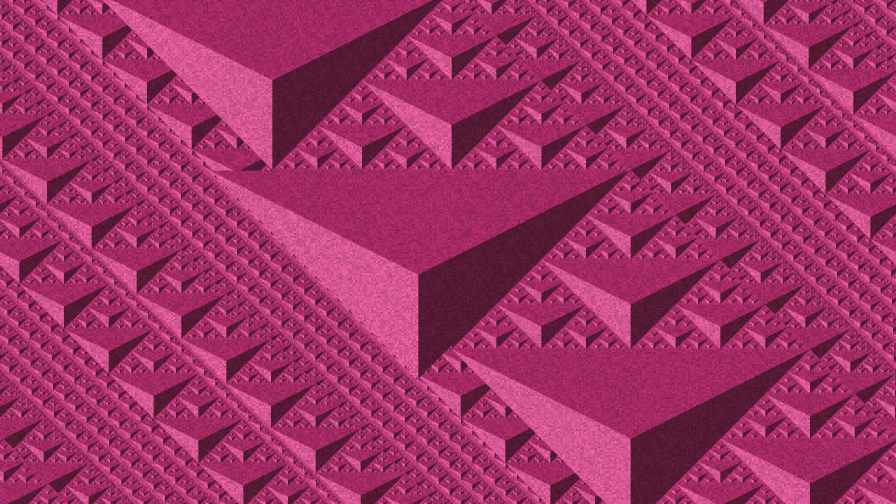
Write a WebGL 1 fragment shader that draws this pattern.

```glsl
precision highp float;

uniform vec2 u_resolution;

#define TOP_FACE vec3(0.64, 0.16, 0.385)
#define LIT_FACE vec3(0.84, 0.34, 0.575)
#define DARK_FACE vec3(0.33, 0.10, 0.20)
#define STREAK vec3(0.75, 0.24, 0.48)
#define MAIN_CENTER 0.3145
#define MAIN_STEP 0.2
#define SMALL_STEP 0.05
#define FINE_STEP 0.0125
#define FINE_PITCH 0.0307
#define HERO_CENTER vec2(0.4668, 0.3066)
#define HERO_SIZE 0.2324
#define GRAIN 0.34

float hash(vec2 p) {
  return fract(sin(dot(p, vec2(12.9898, 78.233))) * 43758.5453);
}

// Hanging pyramid, with its ridge point at zero and half width one
bool insidePyramid(vec2 d) {
  return d.y > -0.5 && abs(d.x) + d.y < 0.5;
}

vec3 pyramid(vec2 d) {
  if (d.y < -0.5 * abs(d.x)) return TOP_FACE;
  return d.x < 0.0 ? LIT_FACE : DARK_FACE;
}

// Sierpinski filling of an upright triangle with its tip at zero
vec3 sierpinski(vec2 q) {
  for (int i = 0; i < 5; i++) {
    vec2 d = (q - vec2(0.0, 0.75)) * 2.0;
    if (insidePyramid(d)) return pyramid(d);
    if (q.y > 0.5) q -= vec2(q.x < 0.0 ? -0.5 : 0.5, 0.5);
    q *= 2.0;
  }
  return mix(TOP_FACE, STREAK, 0.3);
}

// Diagonal strip two steps wide: pyramids alternate with fractal triangles
vec3 strip(float across, float down) {
  float row = fract(down);
  vec2 q = vec2(across + row, row);
  vec2 d = q - vec2(1.0, 0.5);
  return insidePyramid(d) ? pyramid(d) : sierpinski(q - vec2(2.0, 0.0));
}

vec3 band(float t, float center, float y, float top, float size) {
  return strip((t - center) / size + 1.0, (y - top) / size);
}

vec3 relief(vec2 p) {
  vec2 hero = (p - HERO_CENTER) / HERO_SIZE;
  if (insidePyramid(hero)) return pyramid(hero);

  // Signed distance across the diagonals, mirrored around the main strip
  float t = fract(p.x - p.y - MAIN_CENTER + 0.5) - 0.5;
  float side = t < 0.0 ? -1.0 : 1.0;
  float m = abs(t);
  if (m < MAIN_STEP) return band(t, 0.0, p.y, -0.0104, MAIN_STEP);

  // Medium strips
  float center = m < 0.33 ? 0.2174 : 0.44;
  if (abs(m - center) < SMALL_STEP) {
    float top = t < -0.3 ? 0.028 : 0.017;
    return band(t, side * center, p.y, top, SMALL_STEP);
  }

  // Fine strips with smooth bright streaks between them
  center = (floor(m / FINE_PITCH) + 0.5) * FINE_PITCH;
  if (abs(m - center) > FINE_STEP) return STREAK;
  return band(t, side * center, p.y, center, FINE_STEP);
}

void main() {
  // Supersampled relief, with y running down in units of the width
  vec3 color = vec3(0.0);
  for (int j = 0; j < 3; j++) {
    for (int i = 0; i < 3; i++) {
      vec2 pos = gl_FragCoord.xy + (vec2(float(i), float(j)) - 1.0) * 0.4;
      color += relief(vec2(pos.x, u_resolution.y - pos.y) / u_resolution.x);
    }
  }
  color /= 9.0;

  // Fine grain
  vec2 cell = floor(gl_FragCoord.xy / u_resolution.x * 512.0);
  float noise = 0.5 * (hash(cell) + hash(cell + 71.3)) - 0.5;
  color *= 1.0 + GRAIN * noise;
  gl_FragColor = vec4(color, 1.0);
}
```
